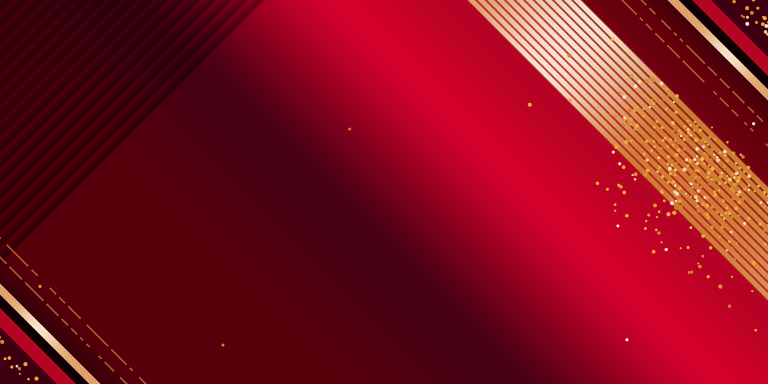
Give the GLSL for this background, as a WebGL 2 fragment shader.

```glsl
#version 300 es
precision highp float;
// Luxury red background: a diagonal satin gradient, pleats at the upper left,
// a ribbed gold ribbon with glitter, and mirrored gold trims in two corners.
// Nearly everything is a function of two diagonal coordinates, across and along.
uniform vec2 u_resolution;
out vec4 outColor;

const vec3 MAROON = vec3(0.335, 0.0, 0.045);
const vec3 WINE = vec3(0.27, 0.0, 0.075);
const vec3 CRIMSON = vec3(0.83, 0.0, 0.17);
const vec3 RED = vec3(0.71, 0.01, 0.14);
const vec3 SHADE = vec3(0.40, 0.0, 0.05);
const vec3 BRONZE = vec3(0.80, 0.49, 0.20);
const vec3 TAN = vec3(0.87, 0.63, 0.42);
const vec3 CREAM = vec3(0.97, 0.89, 0.79);
const vec3 GOLD = vec3(0.93, 0.66, 0.20);
const vec3 BLACK = vec3(0.06, 0.0, 0.01);

const float VALLEY = 0.33;        // darkest fold of the satin
const float CREST = 0.87;         // brightest fold of the satin
const vec2 RIBBON = vec2(1.215, 1.515);
const float RIB_PERIOD = 0.025;
const float PLEAT_PERIOD = 0.041;
const float PLEAT_END = 0.69;
const float GLITTER_CENTER = 2.28;
const float GLITTER_SPREAD = 0.33;
const float GLITTER_CELL = 0.019;

float hash(vec2 p) {
    vec3 q = fract(vec3(p.xyx) * 0.1031);
    q += dot(q, q.yzx + 33.33);
    return fract((q.x + q.y) * q.z);
}

// Smooth-edged strip covering lo..hi
float strip(float x, float lo, float hi, float aa) {
    return smoothstep(lo - aa, lo + aa, x) - smoothstep(hi - aa, hi + aa, x);
}

vec3 satin(float across) {
    vec3 c = mix(MAROON, WINE, smoothstep(-0.1, VALLEY, across));
    float rise = clamp((across - VALLEY) / (CREST - VALLEY), 0.0, 1.0);
    c = mix(c, CRIMSON, mix(rise, smoothstep(0.0, 1.0, rise), 0.6));
    c = mix(c, RED, smoothstep(CREST, 1.2, across));
    return mix(c, SHADE, smoothstep(1.3, 1.6, across));
}

// Dark pleats running up to the right, each with a soft shadow
vec3 pleats(vec3 c, float along, float aa) {
    float t = fract((PLEAT_END - along) / PLEAT_PERIOD);
    float fold = smoothstep(0.0, 0.2, t) * (1.0 - smoothstep(0.2, 1.0, t));
    float inside = 1.0 - smoothstep(PLEAT_END - aa, PLEAT_END + aa, along);
    float depth = mix(0.20, 0.10, along / PLEAT_END);
    return c * (1.0 - inside * (depth + 0.28 * fold));
}

vec3 ribbon(vec3 c, float across, float along, float aa) {
    vec3 metal = mix(TAN, CREAM, smoothstep(1.2, 1.58, along));
    metal = mix(metal, BRONZE, smoothstep(1.6, 2.1, along));
    metal = mix(metal, TAN, 0.5 * smoothstep(2.4, 2.8, along));
    float t = abs(fract((across - RIBBON.x) / RIB_PERIOD) - 0.5) * RIB_PERIOD;
    float rib = 1.0 - smoothstep(0.0092 - aa, 0.0092 + aa, t);
    float inside = strip(across, RIBBON.x, RIBBON.y, aa);
    return mix(c, metal, inside * mix(0.22, 1.0, rib));
}

// Parallel trims; edge is the distance from the central diagonal
vec3 trims(vec3 c, float edge, float along, float aa) {
    c *= 1.0 - 0.35 * smoothstep(1.12, 1.25, edge);
    for (int i = 0; i < 2; i++) {
        float at = 1.12 + 0.05 * float(i);
        float id = floor(along / 0.016);
        float dash = step(0.3, hash(vec2(id, float(i) + 7.0)));
        c = mix(c, BRONZE, 0.75 * dash * strip(edge, at - 0.003, at + 0.003, aa));
    }
    float shine = exp(-pow((abs(along - 1.5) - 0.54) / 0.10, 2.0));
    vec3 metal = mix(TAN, CREAM, shine);
    c = mix(c, metal, strip(edge, 1.238, 1.268, aa));
    c = mix(c, BLACK, strip(edge, 1.268, 1.302, aa));
    c = mix(c, RED, strip(edge, 1.302, 1.352, aa));
    return mix(c, WINE * 0.9, smoothstep(1.352 - aa, 1.352 + aa, edge));
}

// Jittered dots, thinning away from the ribbon and into the corners
vec3 glitter(vec3 c, vec2 p, float aa) {
    for (int i = 0; i < 3; i++) {
        float layer = float(i);
        vec2 q = p / GLITTER_CELL + layer * vec2(17.37, 29.61);
        vec2 id = floor(q);
        vec2 jitter = vec2(hash(id + 3.1), hash(id + 41.7));
        vec2 offset = (fract(q) - mix(vec2(0.27), vec2(0.73), jitter)) * GLITTER_CELL;
        vec2 center = p - offset;
        float across = center.x + center.y - 1.0;
        float along = center.x - center.y + 1.0;
        float density = exp(-pow((along - GLITTER_CENTER) / GLITTER_SPREAD, 2.0));
        density *= 0.10 * smoothstep(0.98, 1.12, across) + 0.45 * smoothstep(1.17, 1.38, across);
        density *= 1.0 - smoothstep(1.48, 1.54, across);
        density += 0.22 * strip(abs(across - 0.5), 1.38, 1.46, 0.015);
        float radius = mix(0.0025, 0.0055, hash(id + 87.3));
        float dot_ = 1.0 - smoothstep(radius - aa, radius + aa, length(offset));
        float tone = hash(id + 59.2);
        vec3 spark = mix(mix(BRONZE, GOLD, smoothstep(0.0, 0.5, tone)), CREAM, smoothstep(0.65, 1.0, tone));
        c = mix(c, spark, dot_ * step(hash(id + 11.9), density));
    }
    return c;
}

void main() {
    vec2 p = gl_FragCoord.xy / u_resolution * vec2(2.0, 1.0);
    float aa = 0.6 / u_resolution.y;
    float across = p.x + p.y - 1.0;
    float along = p.x - p.y + 1.0;
    vec3 color = pleats(satin(across), along, 2.0 * aa);
    color = ribbon(color, across, along, 1.4 * aa);
    color = trims(color, abs(across - 0.5), along, 1.4 * aa);
    outColor = vec4(glitter(color, p, aa), 1.0);
}
```
